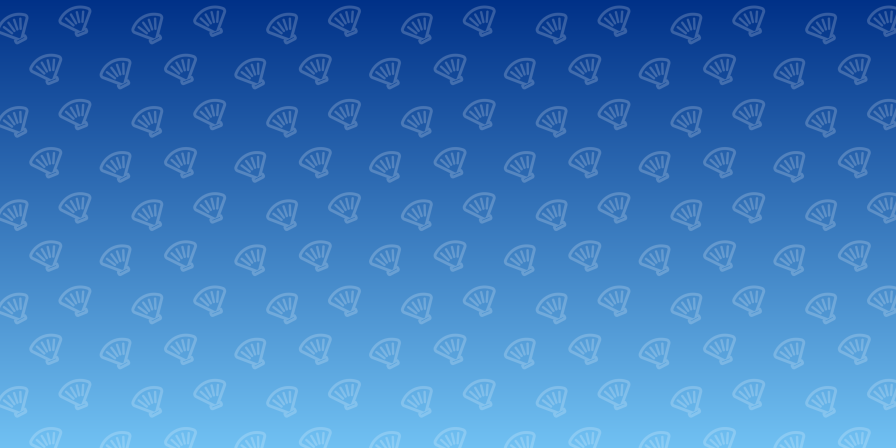
A Shadertoy shader for this pattern:

```glsl
const vec3 TOP_BLUE = vec3(0.0, 0.19, 0.53);
const vec3 BOTTOM_BLUE = vec3(0.44, 0.755, 0.95);
const vec3 LINE_COLOR = vec3(1.0);
const float LINE_OPACITY = 0.2;

// Lengths in canvas heights
const vec2 TILE = vec2(0.3008, 0.2083);
const float SHELL_SIZE = 0.0333;
const vec2 SHELL_CENTERS[4] = vec2[4](
    vec2(0.1706, 0.956), vec2(0.333, 0.939),
    vec2(0.1055, 0.8485), vec2(0.262, 0.8385));
const float TILT_EVEN = 0.38;
const float TILT_ODD = 0.48;

// Lengths in shell sizes
const float OUTLINE_HALF = 0.098;
const float RIB_HALF = 0.08;
const float FAN_ANGLE = 0.73;
const float FAN_RADIUS = 1.3;
const float FAN_ROUNDING = 0.2;
const vec2 FAN_APEX = vec2(0.0, -0.7);
const vec2 FOOT_CENTER = vec2(0.0, -0.9);
const vec2 FOOT_HALF = vec2(0.28, 0.04);
const float FOOT_ROUNDING = 0.08;
const vec2 RIB_APEX = vec2(0.0, -0.95);
const float RIB_STEP = 0.3;
const float RIB_START = 0.75;
const float RIB_END = 1.42;

mat2 rotation(float a) {
    float c = cos(a), s = sin(a);
    return mat2(c, s, -s, c);
}

float sdSector(vec2 p, float halfAngle, float radius) {
    vec2 edge = vec2(sin(halfAngle), cos(halfAngle));
    p.x = abs(p.x);
    float arc = length(p) - radius;
    float side = length(p - edge * clamp(dot(p, edge), 0.0, radius));
    return max(arc, side * sign(edge.y * p.x - edge.x * p.y));
}

float sdBox(vec2 p, vec2 halfSize) {
    vec2 d = abs(p) - halfSize;
    return length(max(d, 0.0)) + min(max(d.x, d.y), 0.0);
}

float sdSegment(vec2 p, vec2 a, vec2 b) {
    vec2 ab = b - a;
    return length(p - a - ab * clamp(dot(p - a, ab) / dot(ab, ab), 0.0, 1.0));
}

// Distance to the line work of one upright shell
float sdShell(vec2 p) {
    float fan = sdSector(p - FAN_APEX, FAN_ANGLE, FAN_RADIUS) - FAN_ROUNDING;
    float foot = sdBox(p - FOOT_CENTER, FOOT_HALF) - FOOT_ROUNDING;
    float d = abs(min(fan, foot)) - OUTLINE_HALF;

    // Four ribs, mirrored about the axis
    vec2 q = vec2(abs(p.x), p.y) - RIB_APEX;
    for (int i = 0; i < 2; i++) {
        float a = (float(i) + 0.5) * RIB_STEP;
        vec2 dir = vec2(sin(a), cos(a));
        d = min(d, sdSegment(q, dir * RIB_START, dir * RIB_END) - RIB_HALF);
    }
    return d;
}

void mainImage(out vec4 fragColor, in vec2 fragCoord) {
    vec2 p = fragCoord / iResolution.y;
    float pixel = 1.0 / iResolution.y;

    // Four staggered shells in every tile
    float d = 1.0;
    for (int i = 0; i < 4; i++) {
        vec2 q = p - SHELL_CENTERS[i];
        q -= TILE * round(q / TILE);
        float tilt = i % 2 == 0 ? TILT_EVEN : TILT_ODD;
        d = min(d, sdShell(rotation(-tilt) * q / SHELL_SIZE) * SHELL_SIZE);
    }

    // Translucent lines over the vertical gradient
    vec3 color = mix(BOTTOM_BLUE, TOP_BLUE, p.y);
    float coverage = 1.0 - smoothstep(-0.7 * pixel, 0.7 * pixel, d);
    fragColor = vec4(mix(color, LINE_COLOR, coverage * LINE_OPACITY), 1.0);
}
```
